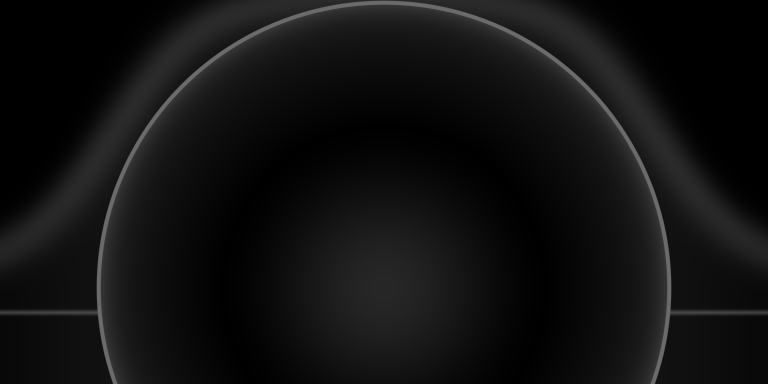
Write a Shadertoy shader that draws this background.

```glsl
// A dark disc with a thin bright rim, an inner rim glow and a soft core,
// set before a blurred bell-shaped band and a thin horizon line.
// Distances to circle, curve and line are turned into grey light.

// Lengths are in canvas heights; x is measured from the middle.
const vec2  DISC_CENTER   = vec2(0.0, 0.25);
const float DISC_RADIUS   = 0.743;
const float RIM_HALF      = 0.0052;
const float RIM_LIGHT     = 0.42;
const float RIM_GLOW      = 0.14;
const float RIM_GLOW_FADE = 0.032;
const float SHADE_LIGHT   = 0.10;
const float SHADE_DEPTH   = 0.32;
const float CORE_LIGHT    = 0.15;
const float CORE_RADIUS   = 0.44;

const float BELL_BASE     = 0.289;
const float BELL_HEIGHT   = 0.73;
const float BELL_SHOULDER = 0.71;
const float BELL_SOFTNESS = 0.12;
const float BAND_LIGHT    = 0.125;
const float BAND_WIDTH    = 0.055;
const float FLOOR_LIGHT   = 0.065;

const float HORIZON_Y     = 0.186;
const float HORIZON_WIDTH = 0.0065;
const float HORIZON_LIGHT = 0.21;

float gaussian(float d, float width) {
    return exp(-d * d / (width * width));
}

// Approximate signed distance to the bell curve, positive above it.
float bellDistance(vec2 p) {
    float s = 1.0 / (1.0 + exp((abs(p.x) - BELL_SHOULDER) / BELL_SOFTNESS));
    float slope = BELL_HEIGHT / BELL_SOFTNESS * s * (1.0 - s);
    return (p.y - BELL_BASE - BELL_HEIGHT * s) / sqrt(1.0 + slope * slope);
}

float backdrop(vec2 p) {
    float d = bellDistance(p);
    float sideFade = 1.0 - 0.55 * smoothstep(0.72, 1.05, abs(p.x));
    float ground = FLOOR_LIGHT * sideFade * (1.0 - smoothstep(-0.06, 0.07, d));
    float band = BAND_LIGHT * gaussian(d, BAND_WIDTH);
    float horizon = HORIZON_LIGHT * gaussian(p.y - HORIZON_Y, HORIZON_WIDTH);
    return ground + band + horizon;
}

float discInterior(float r) {
    float depth = max(DISC_RADIUS - r, 0.0);
    float shade = SHADE_LIGHT * max(1.0 - depth / SHADE_DEPTH, 0.0);
    float glow = RIM_GLOW * exp(-depth / RIM_GLOW_FADE);
    float core = CORE_LIGHT * (1.0 - smoothstep(0.0, CORE_RADIUS, r));
    return shade + glow + core;
}

void mainImage(out vec4 fragColor, in vec2 fragCoord) {
    vec2 p = (fragCoord - vec2(0.5 * iResolution.x, 0.0)) / iResolution.y;
    float edge = 0.75 / iResolution.y;

    float r = length(p - DISC_CENTER);
    float d = r - DISC_RADIUS;

    // Disc over backdrop, then the rim over both.
    float light = mix(discInterior(r), backdrop(p), smoothstep(-edge, edge, d));
    float rim = 1.0 - smoothstep(-edge, edge, abs(d) - RIM_HALF);
    light = mix(light, RIM_LIGHT, rim);

    fragColor = vec4(vec3(light), 1.0);
}
```
